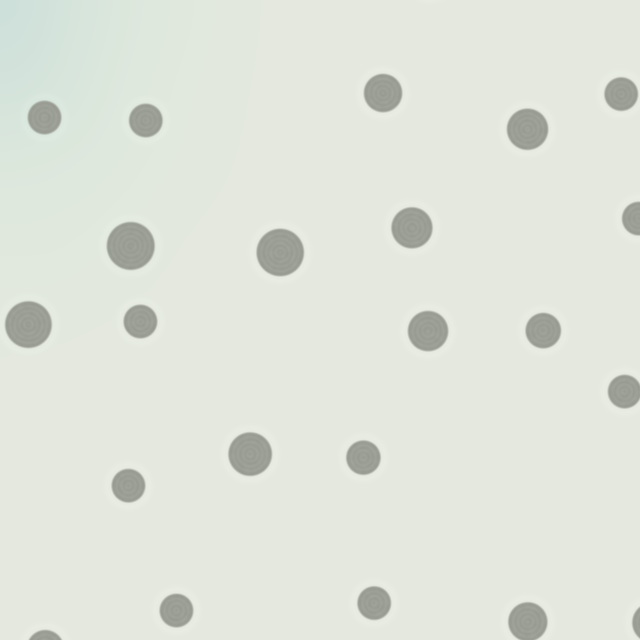
Reproduce this pattern procedurally as a Shadertoy shader.

```glsl
// Sparse grey dots on a pale sage ground with a soft teal glow in the upper left.
// Dots come from a jittered grid with gaps; their signed distance gives the
// soft edge, a faint bright halo and subtle inner rings.

#define GRID 5.0           // cells per canvas height
#define JITTER 0.58        // wander of a dot, in cells
#define RADIUS_MIN 0.0262  // canvas units
#define RADIUS_MAX 0.0375
#define EDGE_SOFT 0.0022   // half width of the dot edge
#define HALO 0.013         // brightness of the light rim
#define RING_PERIOD 0.0075
#define RING_DEPTH 0.010
#define MOTTLE 0.016

const vec3 GROUND = vec3(0.895, 0.911, 0.874);
const vec3 SAGE   = vec3(0.868, 0.909, 0.864);
const vec3 TEAL   = vec3(0.800, 0.875, 0.855);
const vec3 DOT    = vec3(0.610, 0.622, 0.583);

vec3 hash3(vec2 p) {
    vec3 q = fract(p.xyx * vec3(0.1031, 0.1030, 0.0973));
    q += dot(q, q.yxz + 33.33);
    return fract((q.xxy + q.yzz) * q.zyx);
}

// Dot product of a lattice point's random gradient with the offset to p
float corner(vec2 lattice, vec2 p) {
    float angle = 6.2832 * hash3(lattice + 71.0).x;
    return dot(vec2(cos(angle), sin(angle)), p - lattice);
}

float gradientNoise(vec2 p) {
    vec2 i = floor(p), f = p - i;
    vec2 u = f * f * f * (f * (f * 6.0 - 15.0) + 10.0);
    vec2 e = vec2(1.0, 0.0);
    return mix(mix(corner(i, p), corner(i + e.xy, p), u.x),
               mix(corner(i + e.yx, p), corner(i + e.xx, p), u.x), u.y);
}

// Signed distance to the nearest dot, in canvas units
float dotDistance(vec2 uv) {
    vec2 p = uv * GRID + vec2(12.4, 7.3);
    vec2 home = floor(p);
    float d = 1.0;
    for (int y = -1; y <= 1; y++)
    for (int x = -1; x <= 1; x++) {
        vec2 cell = home + vec2(x, y);
        if (mod(cell.x + 2.0 * cell.y, 4.0) < 0.5) continue; // leave a gap
        vec3 h = hash3(cell);
        vec2 centre = cell + 0.5 + (h.xy - 0.5) * JITTER;
        // About half of the dots share the smallest size
        float radius = mix(RADIUS_MIN, RADIUS_MAX, smoothstep(0.45, 1.0, h.z));
        d = min(d, length(p - centre) / GRID - radius);
    }
    return d;
}

// Pale ground with two nested glows around the upper left corner
vec3 background(vec2 uv) {
    float r = length((uv - vec2(0.0, 1.0)) * vec2(1.15, 0.85));
    r += 0.02 * gradientNoise(uv * 5.0);
    vec3 colour = mix(SAGE, GROUND, smoothstep(0.15, 0.55, r));
    return mix(TEAL, colour, smoothstep(-0.05, 0.30, r));
}

void mainImage(out vec4 fragColor, in vec2 fragCoord) {
    vec2 uv = fragCoord / iResolution.y;
    float soft = max(EDGE_SOFT, 0.75 / iResolution.y);
    float d = dotDistance(uv);

    // Light rim just outside each dot
    float rim = (d - 0.007) / 0.005;
    vec3 colour = background(uv) + HALO * exp(-rim * rim);

    // Dot fill with faint rings and mottling
    float rings = RING_DEPTH * cos(6.2832 * d / RING_PERIOD);
    float grain = MOTTLE * gradientNoise(uv * 110.0);
    float cover = 1.0 - smoothstep(-soft, soft, d);
    colour = mix(colour, DOT + rings + grain, cover);

    fragColor = vec4(colour, 1.0);
}
```
